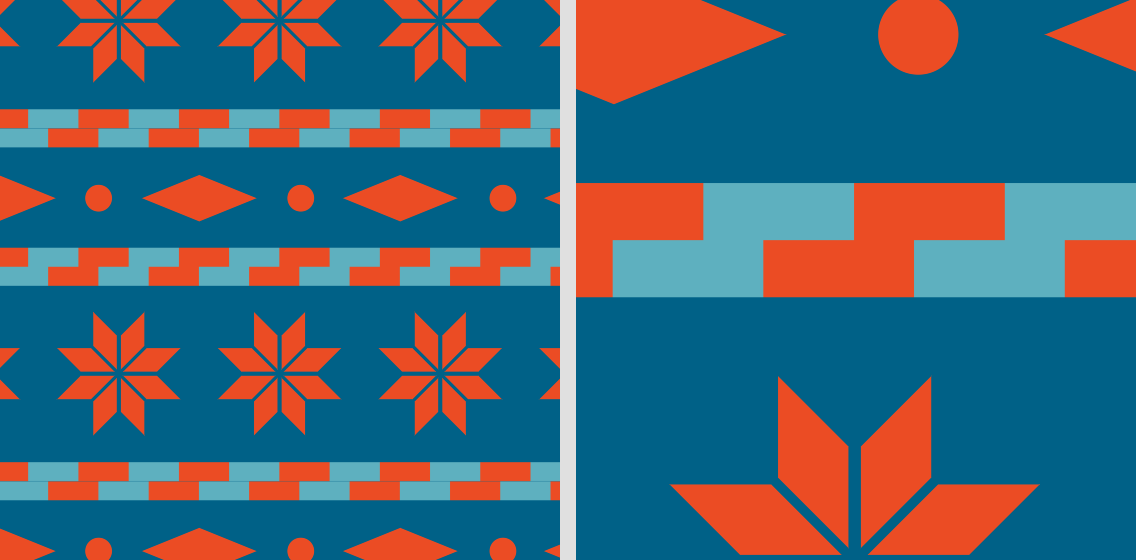
Left, the full canvas; right, a detail of the centre.
A WebGL 1 fragment shader for this pattern:

```glsl
precision highp float;

uniform vec2 u_resolution;

const vec3 TEAL = vec3(0.0, 0.38, 0.53);
const vec3 ORANGE = vec3(0.92, 0.30, 0.14);
const vec3 AQUA = vec3(0.37, 0.69, 0.75);

const float ROW_PERIOD = 0.6302;
const float STAR_PERIOD = 0.287;
const float DIAMOND_PERIOD = 0.3589;
const float DOT_PERIOD = 0.361;
const float BLOCK_PERIOD = 0.1794;
const float BAND_HALF = 0.034;

// Signed offset from the nearest repeat of a centre
float repeatAround(float x, float center, float period) {
    return mod(x - center + 0.5 * period, period) - 0.5 * period;
}

// Antialiased coverage of a signed distance
float coverage(float dist, float pixel) {
    return 1.0 - smoothstep(-0.6 * pixel, 0.6 * pixel, dist);
}

// Eight parallelogram petals, folded into a single one by symmetry
float starDistance(vec2 p, float gap, float width, float petalLength) {
    p = abs(p);
    float a = min(p.x, p.y);
    float b = max(p.x, p.y);
    float sides = max(a - width, gap - a);
    float slants = max(b - a - petalLength, a + 1.1 * gap - b) * 0.7071;
    return max(sides, slants);
}

float diamondDistance(vec2 p, vec2 halfSize) {
    p = abs(p);
    return (dot(p, halfSize.yx) - halfSize.x * halfSize.y) / length(halfSize);
}

// Two staggered courses of alternating blocks, with an optional seam
vec3 drawBand(vec3 color, float x, float y, float seam, float pixel) {
    float upper = abs(repeatAround(x, 0.1849, BLOCK_PERIOD)) - 0.25 * BLOCK_PERIOD;
    float lower = abs(repeatAround(x, 0.1309, BLOCK_PERIOD)) - 0.25 * BLOCK_PERIOD;
    float orange = mix(coverage(lower, pixel), coverage(upper, pixel), coverage(y, pixel));
    vec3 blocks = mix(AQUA, ORANGE, orange);
    blocks = mix(blocks, TEAL, seam * coverage(abs(y) - 0.0006, pixel));
    return mix(color, blocks, coverage(abs(y) - BAND_HALF, pixel));
}

void main() {
    vec2 p = gl_FragCoord.xy / u_resolution.y;
    float pixel = 1.0 / u_resolution.y;
    p.y = 1.0 - p.y;

    // Star row
    vec2 starPos = vec2(repeatAround(p.x, 0.2122, STAR_PERIOD),
                        repeatAround(p.y, 0.6673, ROW_PERIOD));
    float motif = starDistance(starPos, 0.0037, 0.0456, 0.0645);

    // Diamond and dot row
    float rowY = repeatAround(p.y, 0.3539, ROW_PERIOD);
    vec2 diamondPos = vec2(repeatAround(p.x, 0.3559, DIAMOND_PERIOD), rowY);
    vec2 dotPos = vec2(repeatAround(p.x, 0.5371, DOT_PERIOD), rowY);
    motif = min(motif, diamondDistance(diamondPos, vec2(0.1024, 0.0415)));
    motif = min(motif, length(dotPos) - 0.0239);

    vec3 color = mix(TEAL, ORANGE, coverage(motif, pixel));

    // Block bands: seamed above the diamonds, plain below
    color = drawBand(color, p.x, repeatAround(p.y, 0.2292, ROW_PERIOD), 0.45, pixel);
    color = drawBand(color, p.x, repeatAround(p.y, 0.4763, ROW_PERIOD), 0.0, pixel);

    gl_FragColor = vec4(color, 1.0);
}
```
